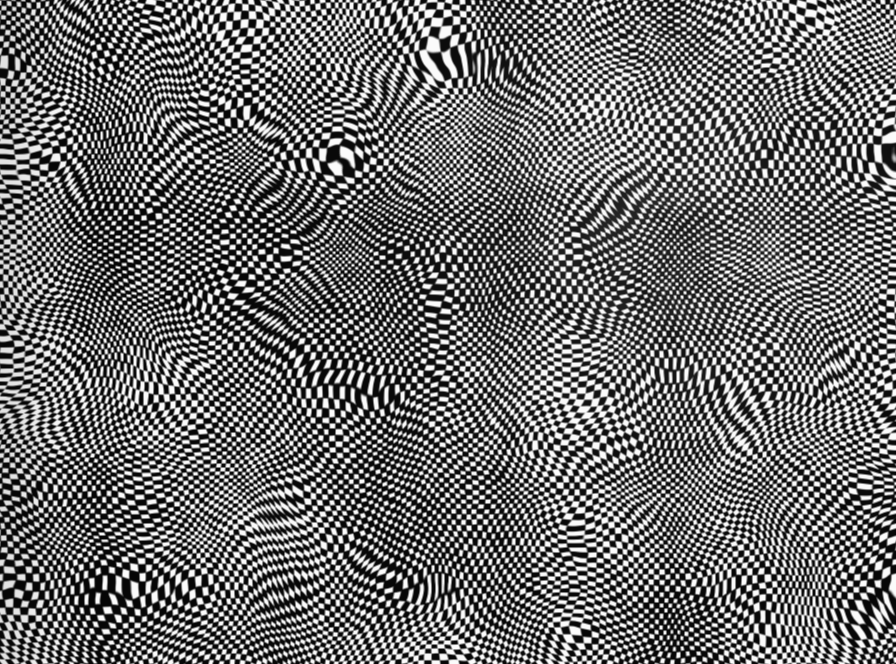
Reproduce this pattern procedurally as a Shadertoy shader.

```glsl
// Hand-inked checkerboard whose grid is squeezed and bent by layered noise,
// with denser columns and rows where the checks crowd together. Coverage is
// averaged over a small footprint using the local gradient of the warped grid.

#define CELLS 114.0        // checks along the canvas height
#define BROAD_WARP 0.043   // strength of the large bends
#define FINE_WARP 0.014    // strength of the small bends
#define WOBBLE 0.20        // hand jitter, in checks
#define SQUEEZE 0.32       // extra density inside the bands
#define BAND_WIDTH 0.050   // half width of a band
#define INK_SPREAD 0.030   // growth of the black checks
#define SOFTNESS 0.0031    // edge blur, in canvas heights
#define TAPS 4             // footprint samples per axis

const vec4 COLUMNS = vec4(0.15, 0.58, 0.76, 1.02);
const vec4 ROWS = vec4(0.10, 0.28, 0.53, 0.67);
const vec4 COLUMN_WEIGHT = vec4(0.9, 0.5, 1.2, 0.9);
const vec4 ROW_WEIGHT = vec4(0.5, 0.3, 0.5, 0.8);

const vec3 INK = vec3(0.025);
const vec3 FADED_INK = vec3(0.15);
const vec3 PAPER = vec3(0.985);

float hash(vec2 p) {
    vec3 q = fract(vec3(p.xyx) * 0.1031);
    q += dot(q, q.yzx + 33.33);
    return fract((q.x + q.y) * q.z);
}

// Smooth value noise in -1..1
float noise(vec2 p) {
    vec2 i = floor(p), f = fract(p);
    f = f * f * f * (f * (f * 6.0 - 15.0) + 10.0);
    float low = mix(hash(i), hash(i + vec2(1, 0)), f.x);
    float high = mix(hash(i + vec2(0, 1)), hash(i + vec2(1, 1)), f.x);
    return 2.0 * mix(low, high, f.y) - 1.0;
}

vec2 noise2(vec2 p) {
    return vec2(noise(p + 17.3), noise(p + 71.9));
}

// Position on the bent grid, measured in checks
vec2 warpedGrid(vec2 p) {
    vec2 q = p + BROAD_WARP * noise2(p * 6.0)
               + FINE_WARP * noise2(p * 14.0 + 40.0);
    vec2 bands = vec2(dot(COLUMN_WEIGHT, tanh((p.x - COLUMNS) / BAND_WIDTH)),
                      dot(ROW_WEIGHT, tanh((p.y - ROWS) / BAND_WIDTH)));
    q += SQUEEZE * BAND_WIDTH * bands;
    return q * CELLS + WOBBLE * noise2(p * CELLS * 0.45);
}

// How strongly a point lies inside the crowded bands
float bandShade(vec2 p) {
    vec4 dx = (p.x - COLUMNS) / BAND_WIDTH;
    vec4 dy = (p.y - ROWS) / BAND_WIDTH;
    return dot(COLUMN_WEIGHT, exp(-dx * dx)) + 0.7 * dot(ROW_WEIGHT, exp(-dy * dy));
}

// Distance to the nearest check edge, positive in black checks
float checkDistance(vec2 g) {
    vec2 edge = 0.5 - abs(fract(g) - 0.5);
    float parity = mod(floor(g.x) + floor(g.y), 2.0);
    return min(edge.x, edge.y) * (2.0 * parity - 1.0);
}

void mainImage(out vec4 fragColor, in vec2 fragCoord) {
    vec2 p = fragCoord / iResolution.y;
    vec2 grid = warpedGrid(p);
    mat2 slope = mat2(dFdx(grid), dFdy(grid));

    // Ink grows in the bands and shrinks in the open patches
    float spread = INK_SPREAD + 0.055 * bandShade(p)
                 + 0.05 * noise(p * 5.0 + 9.0) + 0.05 * noise(p * CELLS * 0.6);
    spread = clamp(spread, -0.08, 0.20);

    // Average the checks over the footprint of one soft pixel
    float footprint = max(1.0, SOFTNESS * iResolution.y);
    float cover = 0.0;
    for (int j = 0; j < TAPS; j++) {
        for (int i = 0; i < TAPS; i++) {
            vec2 offset = (vec2(i, j) + 0.5) / float(TAPS) - 0.5;
            float d = checkDistance(grid + slope * offset * footprint);
            cover += smoothstep(-0.07, 0.07, d + spread);
        }
    }
    cover /= float(TAPS * TAPS);

    // Ink is slightly worn in one broad area, paper a little uneven
    float worn = exp(-9.0 * dot(p - vec2(1.0, 0.68), p - vec2(1.0, 0.68)));
    vec3 ink = mix(INK, FADED_INK, worn * (0.75 + 0.25 * noise(p * 30.0)));
    vec3 paper = PAPER - 0.10 * smoothstep(0.12, 0.0, p.x);
    fragColor = vec4(mix(paper, ink, cover), 1.0);
}
```
